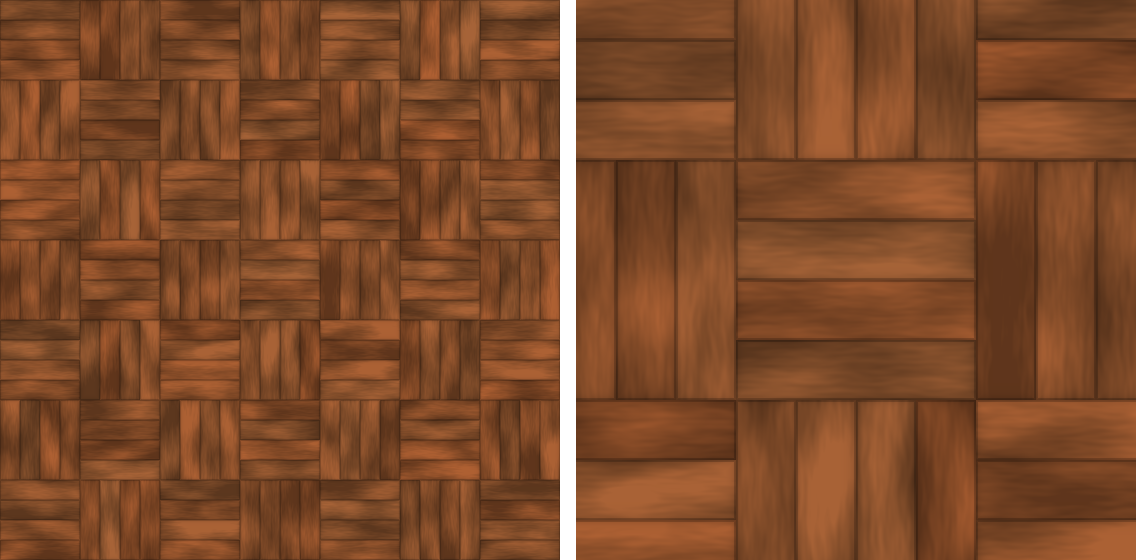
Left: the whole. Right: its middle third, enlarged.
Reproduce this texture procedurally as a WebGL 1 fragment shader.

```glsl
precision highp float;

// Basket-weave parquet: square tiles of parallel planks, turned a quarter in
// alternate tiles. Each plank samples its own patch of stretched gradient noise
// for stains and grain; soft dark seams come from the distance to its edges.

uniform vec2 u_resolution;

#define TILES 7.0
#define PLANKS 4.0
#define SEAM_HALF_WIDTH 0.008
#define SEAM_SHADOW 0.018
#define SEAM_DEPTH 0.20
#define PLANK_VARIATION 0.46
#define STAIN_STRENGTH 0.95
#define GRAIN_STRENGTH 0.17
#define DARK_WOOD vec3(0.365, 0.212, 0.113)
#define MID_WOOD vec3(0.505, 0.294, 0.158)
#define LIGHT_WOOD vec3(0.665, 0.382, 0.208)

vec2 hash2(vec2 p) {
    vec3 h = fract(p.xyx * vec3(0.1031, 0.1030, 0.0973));
    h += dot(h, h.yzx + 33.33);
    return fract((h.xx + h.yz) * h.zy);
}

float cornerSlope(vec2 corner, vec2 offset) {
    float angle = 6.28318 * hash2(corner).x;
    return dot(vec2(cos(angle), sin(angle)), offset);
}

// Gradient noise, roughly -0.7 to 0.7
float gradientNoise(vec2 p) {
    vec2 i = floor(p);
    vec2 f = p - i;
    vec2 w = f * f * f * (f * (f * 6.0 - 15.0) + 10.0);
    vec2 e = vec2(1.0, 0.0);
    float low = mix(cornerSlope(i, f), cornerSlope(i + e.xy, f - e.xy), w.x);
    float high = mix(cornerSlope(i + e.yx, f - e.yx), cornerSlope(i + e.xx, f - e.xx), w.x);
    return mix(low, high, w.y);
}

// Broad cloudy stains, elongated along the plank
float stains(vec2 p) {
    return gradientNoise(p * vec2(1.8, 3.8)) + 0.18 * gradientNoise(p * vec2(3.2, 11.0) + 17.3);
}

// Fine fibres, bent slightly by a slow wave
float grain(vec2 p) {
    p.y += 0.010 * gradientNoise(p * vec2(6.0, 8.0));
    return 0.35 * gradientNoise(p * vec2(2.5, 19.0))
         + gradientNoise(p * vec2(5.0, 38.0) + 5.7)
         + 0.7 * gradientNoise(p * vec2(11.0, 56.0) + 11.1);
}

vec3 woodColor(float tone) {
    vec3 lower = mix(DARK_WOOD, MID_WOOD, clamp(tone * 2.0, 0.0, 1.0));
    return mix(lower, LIGHT_WOOD, clamp(tone * 2.0 - 1.0, 0.0, 1.0));
}

void main() {
    vec2 p = gl_FragCoord.xy / u_resolution * TILES;
    float pixel = TILES / min(u_resolution.x, u_resolution.y);

    // Tile coordinates: x runs along the planks, y across them
    vec2 tile = floor(p);
    vec2 q = p - tile;
    if (mod(tile.x + tile.y, 2.0) > 0.5) q = q.yx;
    float plank = floor(q.y * PLANKS);
    float across = fract(q.y * PLANKS);

    // Wood tone and hue, varied from plank to plank
    vec2 id = vec2(tile.x * PLANKS + plank, tile.y) + 3.0;
    vec2 variation = hash2(id);
    vec2 woodPos = q + 40.0 * hash2(id + 71.0);
    float tone = 0.50 + PLANK_VARIATION * (variation.x - 0.5)
               + STAIN_STRENGTH * stains(woodPos)
               + GRAIN_STRENGTH * grain(woodPos);
    vec3 color = woodColor(tone);
    color *= mix(vec3(0.98, 1.02, 1.05), vec3(1.03, 0.98, 0.94), variation.y);

    // Seams: a thin line inside a soft shadow
    float edge = min(min(q.x, 1.0 - q.x), min(across, 1.0 - across) / PLANKS);
    float line = 1.0 - smoothstep(SEAM_HALF_WIDTH - 0.6 * pixel, SEAM_HALF_WIDTH + 0.6 * pixel, edge);
    float shadow = exp(-edge / SEAM_SHADOW);
    color *= (1.0 - SEAM_DEPTH * line) * (1.0 - 0.17 * shadow);

    gl_FragColor = vec4(color, 1.0);
}
```
